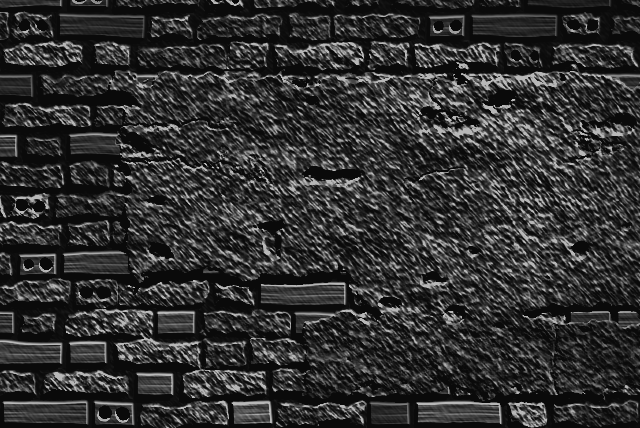
Reproduce this texture procedurally as a WebGL 1 fragment shader.

```glsl
precision highp float;
// Weathered brick wall with a crumbling slab of plaster, in hard raking light.
// A height field of bricks, plaster and grit is lit from the upper right,
// and a short march towards the light adds the cast shadows.
uniform vec2 u_resolution;

float hash(vec2 p) {
  return fract(sin(dot(p, vec2(127.1, 311.7))) * 43758.5453);
}

float noise(vec2 p) {
  vec2 i = floor(p), f = fract(p);
  f = f * f * (3.0 - 2.0 * f);
  return mix(mix(hash(i), hash(i + vec2(1.0, 0.0)), f.x),
             mix(hash(i + vec2(0.0, 1.0)), hash(i + 1.0), f.x), f.y);
}

// Each octave is turned, so that no grid direction shows
float fbm(vec2 p) {
  float sum = 0.0, amp = 0.533;
  for (int i = 0; i < 4; i++) {
    sum += amp * noise(p);
    p = mat2(1.6, 1.2, -1.2, 1.6) * p + 17.3;
    amp *= 0.5;
  }
  return sum;
}

float roundBox(vec2 p, vec2 halfSize, float radius) {
  vec2 d = abs(p) - halfSize + radius;
  return length(max(d, 0.0)) + min(max(d.x, d.y), 0.0) - radius;
}

// Signed depth inside the plaster: the main slab and a thinner lower skirt.
float plasterDepth(vec2 p, float ragged) {
  float bottom = mix(0.37, 0.27, smoothstep(0.78, 0.88, p.x));
  float slab = min(min(p.x - 0.29, 0.82 - p.y), p.y - bottom);
  float skirt = min(p.x - 0.72, min(0.26 - p.y, p.y - 0.09));
  return max(slab, skirt) + 0.1 * (ragged - 0.5);
}

// Returns height in x and albedo in y.
vec2 wall(vec2 p) {
  float ragged = fbm(p * 15.0);
  float crust = fbm(p * 38.0 + 5.0);
  float grit = 0.6 * noise(p * 115.0) + 0.4 * noise(p.yx * 170.0 + p * 90.0);

  // Courses of alternating long and short bricks
  vec2 q = p + 0.008 * (vec2(noise(p * 9.0), noise(p * 9.0 + 40.0)) - 0.5);
  float row = floor(q.y / 0.0695);
  float y = q.y - (row + 0.5) * 0.0695;
  float along = q.x + mod(row, 2.0) * 0.161 + hash(vec2(row, 3.0)) * 0.09;
  float x = mod(along, 0.322);
  float isShort = step(0.216, x);
  x -= mix(0.108, 0.269, isShort);
  vec2 id = vec2(floor(along / 0.322) * 2.0 + isShort, row);
  float rough = step(0.27, hash(id));
  float edge = roundBox(vec2(x, y), vec2(mix(0.102, 0.047, isShort), 0.0285), 0.006);
  edge += mix(0.006, 0.03, rough) * (ragged - 0.45) + rough * 0.02 * (crust - 0.5);
  float brick = 1.0 - smoothstep(-0.006, 0.002, edge);

  // Crusted bricks carry grit, clean ones faint grooves, some short ones holes
  float height = brick * (0.010 + 0.006 * hash(id + 5.0));
  height += mix(0.001, 0.005, rough) * (grit - 0.5);
  height += brick * rough * (0.012 * (ragged - 0.5) + 0.012 * (crust - 0.5));
  height += brick * (1.0 - rough) * 0.0014 * noise(vec2(x * 12.0, y * 260.0));
  float hole = length(vec2(abs(x) - 0.021, y)) - 0.014 + 0.012 * (crust - 0.5);
  float pierced = isShort * step(0.72, hash(id + 9.0));
  height -= pierced * 0.025 * (1.0 - smoothstep(-0.005, 0.002, hole));
  float albedo = mix(0.13, mix(0.6, 0.58, rough), brick);
  albedo *= 0.7 + 0.45 * hash(id + 13.0);

  // Plaster with lumps, broken pits and wandering cracks
  float lumps = noise(p * vec2(7.0, 15.0) + 3.0);
  float broken = noise(p * vec2(11.0, 17.0) + 21.0) + 0.5 * (ragged - 0.5);
  float pit = smoothstep(0.82, 0.95, broken + 0.25 * (crust - 0.5));
  float wander = noise(p * vec2(3.5, 9.0) + 31.0) + 0.2 * (crust - 0.5);
  float crack = 1.0 - smoothstep(0.0, 0.035, abs(wander - 0.5));
  crack *= smoothstep(0.5, 0.7, noise(p * 5.0 + 50.0));
  float thin = 1.0 - smoothstep(0.18, 0.34, p.y);
  float slabHeight = 0.025 + 0.012 * (lumps - 0.5) + 0.012 * (ragged - 0.5);
  slabHeight += (0.009 + 0.009 * thin) * (crust - 0.5) + 0.0055 * (grit - 0.5);
  slabHeight -= 0.018 * pit + 0.006 * crack + 0.006 * thin;
  float covered = smoothstep(-0.004, 0.003, plasterDepth(p, ragged) + 0.02 * (crust - 0.5));
  float slabAlbedo = 0.53 * (1.0 - 0.25 * thin);
  vec2 surface = mix(vec2(height, albedo), vec2(slabHeight, slabAlbedo), covered);

  // Dust darkens the hollows between the grains
  float grains = mix(rough, 1.0, covered);
  surface.y *= mix(1.0, 0.6 + 0.8 * smoothstep(0.2, 0.8, grit), grains);
  return surface;
}

void main() {
  vec2 p = gl_FragCoord.xy / u_resolution.y;
  vec2 toLight = normalize(vec2(0.42, 0.9));
  vec2 here = wall(p);

  // Lambert shading from the slope along the light
  float slope = (wall(p + toLight * 0.003).x - here.x) / 0.003;
  float light = max(0.0, (0.45 - 0.89 * slope) / sqrt(1.0 + slope * slope));

  // Cast shadow: the highest point above the ray to the light
  float blocked = 0.0;
  for (int i = 1; i <= 8; i++) {
    float t = 0.0075 * float(i);
    blocked = max(blocked, wall(p + toLight * t).x - here.x - 0.5 * t);
  }
  light *= 1.0 - smoothstep(0.0, 0.0035, blocked);

  // Stains, and a fall-off towards the top and right
  float stain = 0.75 + 0.5 * fbm(p * 4.0 + 11.0);
  float dim = mix(1.0, 0.75, smoothstep(0.78, 1.0, p.y));
  dim *= mix(1.0, 0.85, smoothstep(1.2, 1.5, p.x));
  float glow = 0.04 + here.y * light * stain * dim * 1.1;

  // Deep-toned film curve: crushed shadows, bright ridges
  float tone = 0.036 + 1.5 * pow(glow, 1.85);
  gl_FragColor = vec4(vec3(min(tone, 0.72)), 1.0);
}
```
